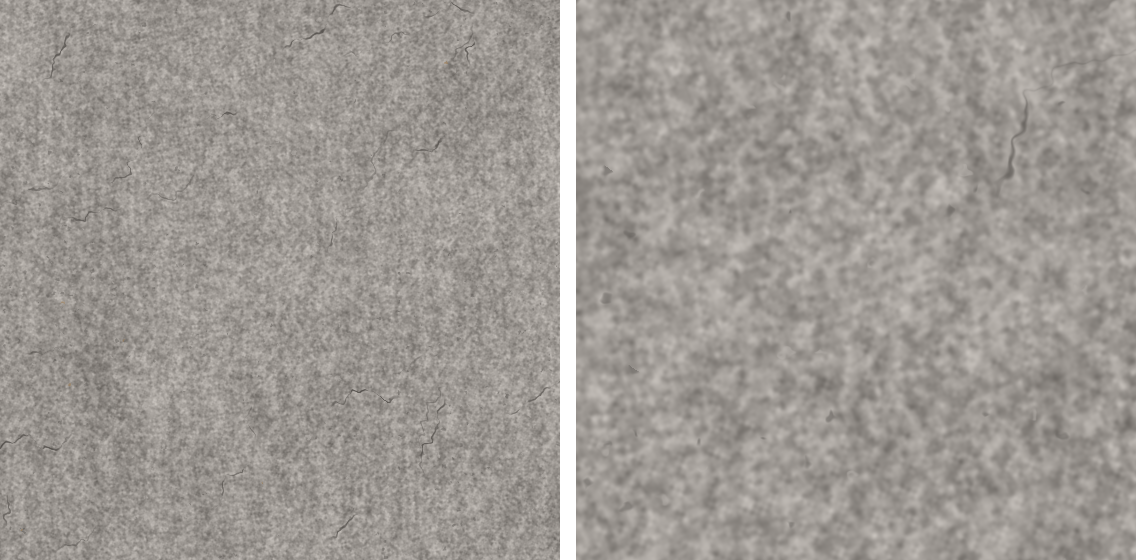
Left, the full canvas; right, a detail of the centre.
This texture is drawn by a three.js fragment shader. Its source:

```glsl
// Weathered grey concrete with fine grain, vertical streaks, pits and hairline cracks.
varying vec2 vUv;

const vec3 BASE = vec3(0.613, 0.594, 0.574);
const vec3 CRACK_COLOR = vec3(0.29, 0.275, 0.26);
const vec3 PIT_COLOR = vec3(0.38, 0.365, 0.35);
const vec3 CHIP_COLOR = vec3(0.74, 0.72, 0.70);
const vec3 RUST_COLOR = vec3(0.60, 0.47, 0.31);
const float CLOUD_AMOUNT = 0.085;
const float MOTTLE_AMOUNT = 0.165;
const float GRAIN_AMOUNT = 0.17;
const float DUST_AMOUNT = 0.095;
const float STREAK_AMOUNT = 0.06;
const float CRACK_WIDTH = 0.0014;
const float SOFT_EDGE = 0.0013;
const int CRACK_COUNT = 26;

float hash(vec2 p) {
  return fract(sin(dot(p, vec2(127.1, 311.7))) * 43758.5453);
}

vec2 hash2(vec2 p) {
  return vec2(hash(p), hash(p + 37.3));
}

float noise(vec2 p) {
  vec2 cell = floor(p);
  vec2 f = fract(p);
  f = f * f * (3.0 - 2.0 * f);
  float low = mix(hash(cell), hash(cell + vec2(1.0, 0.0)), f.x);
  float high = mix(hash(cell + vec2(0.0, 1.0)), hash(cell + 1.0), f.x);
  return mix(low, high, f.y);
}

// Layered noise, each octave turned to hide the lattice.
float fbm(vec2 p) {
  float sum = 0.0;
  float weight = 0.5;
  for (int i = 0; i < 4; i++) {
    sum += weight * noise(p);
    p = mat2(1.6, 1.2, -1.2, 1.6) * p + 11.7;
    weight *= 0.55;
  }
  return sum / 1.01;
}

// Thin vertical trowel lines that fade in and out.
float streaks(vec2 p) {
  float fine = noise(p * vec2(140.0, 11.0)) - 0.5;
  float broad = noise(p * vec2(60.0, 6.0) + 50.0) - 0.5;
  float presence = 0.5 + noise(p * 6.0 + 80.0);
  return (fine + 0.4 * broad) * presence;
}

// Scattered ragged spots, at most one per cell; share is the filled fraction.
float specks(vec2 p, float cells, float share, float radius) {
  p += 1.6 * radius * (vec2(noise(p * 240.0), noise(p * 240.0 + 70.0)) - 0.5);
  vec2 cell = floor(p * cells);
  vec2 center = (cell + 0.25 + 0.5 * hash2(cell + 5.1)) / cells;
  float size = radius * mix(0.4, 1.0, pow(hash(cell + 9.4), 2.0));
  float spot = 1.0 - smoothstep(size - SOFT_EDGE, size + SOFT_EDGE, length(p - center));
  return spot * step(hash(cell + 2.7), share);
}

// Jagged hairlines, mostly rising to the right, broken along their length.
float cracks(vec2 p) {
  float cover = 0.0;
  for (int i = 0; i < CRACK_COUNT; i++) {
    vec2 seed = vec2(float(i) * 3.17 + 1.3, 8.6);
    float angle = mix(0.1, 1.4, hash(seed + 4.0));
    float halfLength = mix(0.03, 0.105, hash(seed + 6.0));
    vec2 axis = vec2(cos(angle), sin(angle));
    vec2 d = p - hash2(seed);
    float along = dot(d, axis);
    float across = dot(d, vec2(-axis.y, axis.x));
    across += 0.042 * (noise(vec2(along * 21.0, seed.x)) - 0.5);
    across += 0.016 * (noise(vec2(along * 85.0, seed.x + 20.0)) - 0.5);
    across += 0.005 * (noise(p * 170.0) - 0.5);
    float taper = 1.0 - smoothstep(0.4, 1.0, abs(along) / halfLength);
    float gap = smoothstep(0.2, 0.6, noise(vec2(along * 50.0, seed.x + 40.0)));
    float width = CRACK_WIDTH * mix(0.3, 1.2, gap);
    float line = 1.0 - smoothstep(width - SOFT_EDGE, width + SOFT_EDGE, abs(across));
    float strength = mix(0.4, 1.0, hash(seed + 12.0));
    cover = max(cover, line * taper * strength * mix(0.3, 1.0, gap));
  }
  return cover;
}

void main() {
  vec2 p = vUv;

  // Surface tone from broad clouds down to dust.
  float tone = CLOUD_AMOUNT * (fbm(p * 6.0 + 3.0) - 0.5);
  tone += MOTTLE_AMOUNT * (fbm(p * 58.0 + 17.0) - 0.5);
  tone += GRAIN_AMOUNT * (noise(mat2(0.8, 0.6, -0.6, 0.8) * p * 200.0) - 0.5);
  tone += DUST_AMOUNT * (noise(mat2(0.92, -0.39, 0.39, 0.92) * p * 340.0 + 9.0) - 0.5);
  tone += STREAK_AMOUNT * streaks(p);
  vec3 color = BASE + tone * vec3(1.0, 0.99, 0.98);

  // Chips and pits gather in worn patches.
  float worn = smoothstep(0.45, 0.75, fbm(p * 4.0 + 29.0));
  color = mix(color, CHIP_COLOR, 0.45 * specks(p + 0.37, 55.0, 0.04 + 0.18 * worn, 0.0048));
  color = mix(color, PIT_COLOR, 0.5 * specks(p, 75.0, 0.015 + 0.16 * worn, 0.0032));
  color = mix(color, PIT_COLOR, 0.6 * specks(p + 0.61, 16.0, 0.03, 0.005));
  color = mix(color, RUST_COLOR, 0.6 * specks(p + 0.83, 12.0, 0.04, 0.0035));

  // Cracks, with a pale worn lip on the lower side.
  float lip = cracks(p + vec2(-0.002, 0.003));
  color = mix(color, CHIP_COLOR, 0.3 * lip);
  color = mix(color, CRACK_COLOR, 0.85 * cracks(p));

  gl_FragColor = vec4(color, 1.0);
}
```
